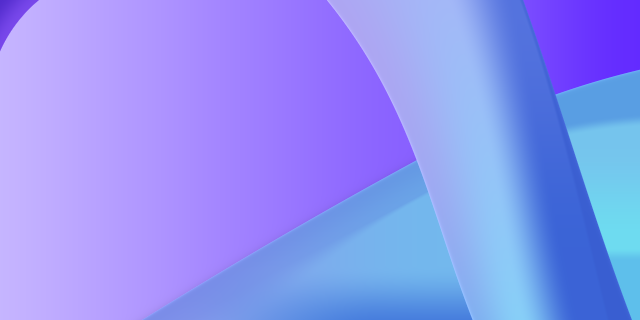
Reproduce this background procedurally as a Shadertoy shader.

```glsl
// Overlapping glossy ribbons on a violet backdrop: a pale lilac panel with a
// rounded corner, two cyan-blue bands and one broad tube in front of them.
// Each edge is a polynomial; its signed offset drives coverage and shading.

const vec2 CANVAS = vec2(2.0, 1.0);

const vec3 LILAC = vec3(0.79, 0.73, 1.00);
const vec3 LAVENDER = vec3(0.66, 0.55, 1.00);
const vec3 VIOLET = vec3(0.53, 0.37, 1.00);
const vec3 DEEP_VIOLET = vec3(0.39, 0.17, 1.00);
const vec3 CORNER_DARK = vec3(0.32, 0.17, 0.80);
const vec3 CORNER_LIGHT = vec3(0.47, 0.28, 0.92);
const vec2 CORNER_CENTER = vec2(0.4035, 0.66);
const float CORNER_RADIUS = 0.4414;

const vec3 BAND_RIM_LEFT = vec3(0.48, 0.55, 0.91);
const vec3 BAND_RIM_RIGHT = vec3(0.39, 0.60, 0.89);
const vec3 BAND_BODY_LEFT = vec3(0.54, 0.62, 0.93);
const vec3 BAND_BODY_RIGHT = vec3(0.45, 0.72, 0.93);
const vec3 BAND_SHADE = vec3(0.26, 0.47, 0.86);
const float BAND_FOLD = 0.118;

const vec3 CYAN_RIM = vec3(0.35, 0.62, 0.89);
const vec3 CYAN_BODY = vec3(0.46, 0.77, 0.93);
const vec3 CYAN_GLOW = vec3(0.43, 0.86, 0.94);
const vec3 CYAN_LOW = vec3(0.37, 0.75, 0.92);

const vec3 TUBE_LILAC = vec3(0.68, 0.65, 0.95);
const vec3 TUBE_SKY = vec3(0.50, 0.69, 0.94);
const vec3 TUBE_GLINT_TOP = vec3(0.64, 0.72, 0.97);
const vec3 TUBE_GLINT_LOW = vec3(0.53, 0.81, 0.97);
const vec3 TUBE_DARK_TOP = vec3(0.33, 0.45, 0.87);
const vec3 TUBE_DARK_LOW = vec3(0.23, 0.39, 0.84);
const vec3 TUBE_SIDE = vec3(0.22, 0.36, 0.81);

const float RIM_WIDTH = 0.004;
const float RIM_LIGHT = 0.10;

// Antialiased coverage; d is positive inside.
float cover(float d) {
    return clamp(0.5 + d * iResolution.y, 0.0, 1.0);
}

// Thin bright line just inside an edge.
float rim(float d) {
    return RIM_LIGHT * exp(-abs(d) / RIM_WIDTH);
}

// Lilac panel fading to violet, with the dark area outside its corner.
vec3 backdrop(vec2 p) {
    vec3 color = mix(LILAC, LAVENDER, smoothstep(-0.2, 0.75, p.x));
    color = mix(color, VIOLET, smoothstep(0.45, 1.4, p.x));
    color = mix(color, DEEP_VIOLET, smoothstep(1.4, 2.0, p.x));
    vec2 q = p - CORNER_CENTER;
    q = vec2(min(q.x, 0.0), max(q.y, 0.0));
    float inside = CORNER_RADIUS - length(q);
    vec3 corner = mix(CORNER_DARK, CORNER_LIGHT, smoothstep(-0.09, 0.0, inside));
    return mix(corner, color, cover(inside));
}

// Diagonal band rising from the bottom edge toward the tube.
vec3 diagonalBand(vec3 under, vec2 p) {
    float run = p.x - 0.443;
    float depth = run * (0.62 - 0.045 * run) - p.y;
    float along = smoothstep(0.5, 1.4, p.x);
    vec3 rimColor = mix(BAND_RIM_LEFT, BAND_RIM_RIGHT, along);
    vec3 body = mix(BAND_BODY_LEFT, BAND_BODY_RIGHT, along);
    float softness = mix(0.10, 0.012, smoothstep(0.7, 1.3, p.x));
    float fold = smoothstep(BAND_FOLD - softness, BAND_FOLD + softness, depth);
    vec3 color = mix(rimColor, body, max(fold, 0.35 * smoothstep(0.0, BAND_FOLD, depth)));
    float low = smoothstep(0.17, -0.04, p.y) * smoothstep(0.55, 1.2, p.x);
    color = mix(color, BAND_SHADE, low) + rim(depth);
    under *= 1.0 - 0.06 * exp(-max(-depth, 0.0) / 0.012);
    return mix(under, color, cover(depth * 0.87));
}

// Cyan surface behind the right side of the tube.
vec3 cyanBand(vec3 under, vec2 p) {
    float run = p.x - 1.74;
    float depth = 0.706 + run * (0.35 - 0.22 * run) - p.y;
    float fold = 0.588 + 0.22 * run - 0.3 * run * run - p.y;
    vec3 body = mix(CYAN_BODY, CYAN_GLOW, smoothstep(0.55, 0.25, p.y));
    body = mix(body, CYAN_LOW, smoothstep(0.225, 0.185, p.y));
    vec3 color = mix(CYAN_RIM, body, smoothstep(-0.018, 0.022, fold));
    return mix(under, color + rim(depth), cover(depth * 0.95));
}

// Broad front tube; highlight and shadow drift left as it descends.
vec3 frontTube(vec3 under, vec2 p) {
    float v = 1.0 - p.y;
    float left = 1.021 + v * (0.816 + v * (-0.657 + 0.297 * v));
    float right = 1.635 + v * (0.36 + v * (-0.08 + 0.06 * v));
    float u = (p.x - left) / (right - left);
    float glint = mix(0.61, 0.30, v);
    float dark = mix(0.95, 0.66, v);
    vec3 color = mix(mix(TUBE_LILAC, TUBE_SKY, v * v),
                     mix(TUBE_GLINT_TOP, TUBE_GLINT_LOW, v),
                     smoothstep(0.0, glint, u));
    color = mix(color, mix(TUBE_DARK_TOP, TUBE_DARK_LOW, smoothstep(0.0, 0.8, v)),
                smoothstep(glint, dark, u));
    float sideWidth = mix(0.008, 0.075, v * v);
    float side = smoothstep(-0.006, 0.006, p.x - right + sideWidth);
    color = mix(color, TUBE_SIDE, 0.7 * side);
    color += rim(p.x - left) + 0.5 * rim(right - p.x);
    return mix(under, color, cover(min((p.x - left) * 0.87, (right - p.x) * 0.94)));
}

void mainImage(out vec4 fragColor, in vec2 fragCoord) {
    vec2 p = fragCoord / iResolution.xy * CANVAS;
    vec3 color = backdrop(p);
    // The tube hides the seam between the two rear bands.
    color = p.x < 1.6 ? diagonalBand(color, p) : cyanBand(color, p);
    fragColor = vec4(frontTube(color, p), 1.0);
}
```
